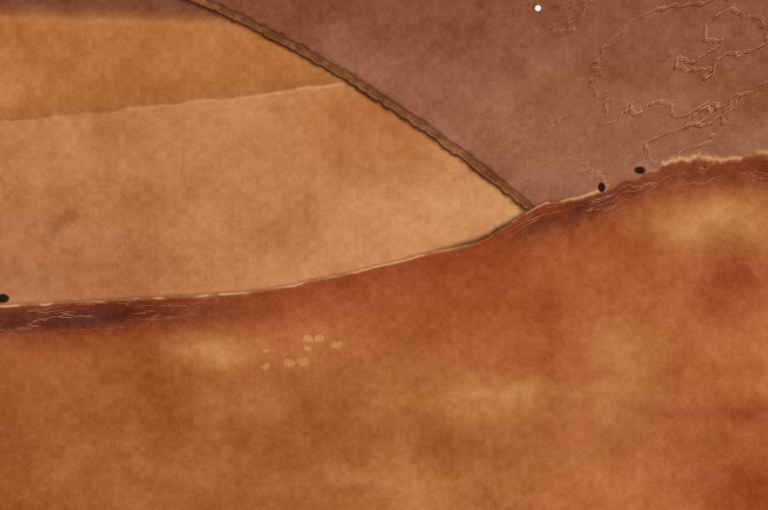
Give the GLSL for this texture, as a Shadertoy shader.

```glsl
#define TAN_HIDE vec3(0.75, 0.49, 0.30)
#define BROWN_HIDE vec3(0.57, 0.35, 0.25)
#define RUST_HIDE vec3(0.685, 0.395, 0.215)
#define DARK_STAIN vec3(0.34, 0.17, 0.13)
#define RED_STAIN vec3(0.54, 0.23, 0.12)
#define PALE_WEAR vec3(0.79, 0.56, 0.33)
#define FIBRE vec3(0.80, 0.59, 0.40)
#define SHADOW vec3(0.18, 0.09, 0.05)
#define ROPE_WIDTH 0.014
#define GRAIN 0.085
#define MOTTLE 0.10
#define SPOT_COUNT 9

float hash(vec2 p) {
    return fract(sin(dot(p, vec2(127.1, 311.7))) * 43758.545);
}

float noise(vec2 p) {
    vec2 i = floor(p), f = fract(p);
    f = f * f * (3.0 - 2.0 * f);
    return mix(mix(hash(i), hash(i + vec2(1, 0)), f.x),
               mix(hash(i + vec2(0, 1)), hash(i + vec2(1, 1)), f.x), f.y);
}

float fbm(vec2 p) {
    float sum = 0.0, amp = 0.5;
    for (int i = 0; i < 5; i++) {
        sum += amp * noise(p);
        p = mat2(1.6, 1.2, -1.2, 1.6) * p + 7.3;
        amp *= 0.5;
    }
    return sum;
}

// Thin lines where the noise crosses its middle value
float veins(vec2 p, float width) {
    return 1.0 - smoothstep(0.0, width, abs(fbm(p) - 0.48));
}

float blob(vec2 p, float x, float y, float rx, float ry) {
    vec2 q = (p - vec2(x, y)) / vec2(rx, ry);
    return exp(-dot(q, q));
}

float line(float d, float width) {
    return exp(-d * d / (width * width));
}

float frontEdge(float x) {
    return 0.40 + 0.055 * x + 0.085 * smoothstep(0.43, 1.1, x)
         + 0.06 * smoothstep(0.92, 1.09, x) + 0.07 * smoothstep(1.08, 1.36, x);
}

vec3 tanSheets(vec2 p, float cloud) {
    vec3 col = TAN_HIDE + 0.15 * (cloud - 0.5);
    col = mix(col, vec3(0.68, 0.43, 0.29), 0.8 * blob(p, 0.0, 0.43, 0.42, 0.17));
    col = mix(col, vec3(0.67, 0.38, 0.20), 0.6 * blob(p, 0.72, 0.75, 0.17, 0.10));
    col = mix(col, vec3(0.82, 0.59, 0.40), 0.7 * blob(p, 0.96, 0.59, 0.18, 0.08));
    vec2 q = p - vec2(0.118, 0.56) + 0.02 * (noise(p * 40.0) - 0.5);
    col = mix(col, vec3(0.55, 0.31, 0.19), 0.6 * blob(vec2(q.x - q.y, q.x + q.y), 0.0, 0.0, 0.018, 0.05));

    // Folded sheet behind, then the dim strip at the top
    float fold = p.y - 0.763 - 0.075 * p.x - 0.06 * p.x * p.x - 0.007 * (noise(p * 35.0) - 0.5);
    vec3 back = vec3(0.71, 0.44, 0.24) + 0.12 * (cloud - 0.5);
    back = mix(back, vec3(0.62, 0.36, 0.19), 0.5 * line(fold, 0.035));
    col = mix(col, back, smoothstep(-0.003, 0.004, fold));
    col = mix(col, FIBRE, line(fold + 0.003, 0.003) * smoothstep(0.1, 0.6, p.x) * noise(p * 25.0));
    float strip = p.y - 0.972 + 0.03 * p.x;
    col = mix(col, vec3(0.47, 0.27, 0.18), smoothstep(-0.02, 0.03, strip));
    return mix(col, FIBRE, 0.25 * line(strip + 0.008, 0.008));
}

vec3 brownSheet(vec2 p, float cloud) {
    vec3 col = BROWN_HIDE + 0.15 * (cloud - 0.5);
    col = mix(col, vec3(0.46, 0.25, 0.17), 0.6 * blob(p, 0.6, 1.03, 0.45, 0.12));
    col = mix(col, vec3(0.61, 0.39, 0.28), 0.6 * blob(p, 1.2, 0.77, 0.35, 0.13));
    float worn = smoothstep(0.9, 1.35, p.x) * smoothstep(0.25, 0.6, noise(p * 9.0));
    vec2 q = vec2(p.x + 0.6 * p.y, p.y - 0.5 * p.x) * vec2(8.0, 17.0);
    col += worn * (0.11 * veins(q, 0.016) - 0.10 * veins(q + 0.08, 0.016));
    return mix(col, vec3(0.95), smoothstep(0.008, 0.004, length(p - vec2(1.055, 0.984))));
}

vec3 rustSheet(vec2 p, float depth, float cloud) {
    float rough = fbm(p * vec2(14.0, 22.0));
    vec3 col = RUST_HIDE + vec3(0.22, 0.21, 0.16) * (cloud - 0.5);
    col = mix(col, vec3(0.60, 0.31, 0.16), 0.65 * blob(p, 0.0, 0.08, 0.25, 0.22));
    col = mix(col, vec3(0.63, 0.31, 0.17), 0.7 * blob(p, 1.1, 0.40, 0.25, 0.17));
    col = mix(col, RED_STAIN, 0.8 * exp(-depth * depth / 0.007));
    float wear = 1.1 * blob(p, 0.40, 0.31, 0.08, 0.03) + blob(p, 0.90, 0.23, 0.20, 0.05)
               + blob(p, 1.41, 0.56, 0.13, 0.05) + 0.4 * blob(p, 0.55, 0.10, 0.40, 0.09)
               + 0.5 * blob(p, 1.22, 0.30, 0.09, 0.12);
    col = mix(col, PALE_WEAR, clamp(wear * smoothstep(0.2, 0.75, 0.5 * (rough + cloud)), 0.0, 0.8));
    float burn = blob(p, 1.44, 0.45, 0.08, 0.08) + 0.8 * blob(p, 1.43, 0.19, 0.14, 0.02)
               + 0.5 * blob(p, 1.5, 0.05, 0.2, 0.1) + 0.5 * blob(p, 0.7, 0.04, 0.04, 0.015);
    col = mix(col, RED_STAIN, min(burn * (0.3 + rough), 0.8));

    // Dark scuffed bands with fine cracks
    float left = line(depth - 0.028, 0.03) * smoothstep(0.6, 0.15, p.x);
    float right = line(depth - 0.025, 0.035) * smoothstep(0.95, 1.08, p.x);
    col = mix(col, DARK_STAIN, clamp(left * (0.3 + 1.2 * rough) + right * rough, 0.0, 0.9));
    float cracks = veins(vec2(p.x * 9.0, depth * 80.0), 0.05);
    col = mix(col, vec3(0.70, 0.46, 0.34), 0.55 * cracks * (left + right));

    // Scattered pale drops
    for (int i = 0; i < SPOT_COUNT; i++) {
        float k = float(i);
        vec2 center = vec2(0.475 + 0.20 * hash(vec2(k, 1)), 0.275 + 0.065 * hash(vec2(k, 2)));
        float d = length((p - center) * vec2(0.8, 1.2)) + 0.005 * (noise(p * 130.0) - 0.5);
        float radius = 0.004 + 0.007 * hash(vec2(k, 3));
        col = mix(col, PALE_WEAR, 0.6 * smoothstep(radius + 0.002, radius - 0.002, d));
    }
    return col;
}

void mainImage(out vec4 fragColor, in vec2 fragCoord) {
    vec2 p = fragCoord / iResolution.y;
    float cloud = fbm(p * vec2(4.0, 6.0) + 3.0), fine = fbm(p * 75.0);
    vec3 col = tanSheets(p, cloud);

    // Diagonal sheet with a rough rolled rim
    float t = p.x - 0.373, slope = 0.42 + 0.612 * t;
    float diag = (p.y - 1.0 + 0.42 * t + 0.306 * t * t) / sqrt(1.0 + slope * slope);
    diag += 0.005 * (noise(p * 90.0) - 0.5);
    col = mix(col, SHADOW, 0.8 * line(diag + 0.001, 0.006));
    col = mix(col, brownSheet(p, cloud), smoothstep(-0.002, 0.002, diag));
    col = mix(col, SHADOW, 0.45 * line(diag - ROPE_WIDTH, 0.004));
    vec3 rope = mix(vec3(0.38, 0.21, 0.11), vec3(0.60, 0.37, 0.20), fine);
    col = mix(col, rope, line(diag - 0.5 * ROPE_WIDTH, 0.4 * ROPE_WIDTH));

    // Front sheet, torn more strongly to the right
    float torn = smoothstep(1.05, 1.25, p.x), ragged = fbm(p * vec2(45.0, 20.0)) - 0.5;
    float depth = frontEdge(p.x) - p.y + mix(0.005, 0.024, torn) * ragged;
    float corner = blob(p, 0.96, 0.54, 0.10, 0.08);
    col = mix(col, SHADOW, (0.35 + 0.4 * corner) * line(min(depth, 0.0), 0.004 + 0.005 * corner));
    col = mix(col, rustSheet(p, depth, cloud), smoothstep(-0.002, 0.002, depth));
    float rim = line(depth - 0.001, mix(0.003, 0.006, torn)) * (1.0 - 0.8 * corner);
    col = mix(col, FIBRE, rim * (0.35 + 0.6 * smoothstep(0.3, 0.6, noise(p * 45.0))));
    float holes = blob(p, 1.18, 0.633, 0.009, 0.012) + blob(p, 1.254, 0.666, 0.013, 0.009)
                + blob(p, 0.005, 0.415, 0.016, 0.010);
    col = mix(col, SHADOW, smoothstep(0.25, 0.7, holes + 0.6 * ragged));

    col += MOTTLE * (fbm(p * 15.0) - 0.5) + GRAIN * (fine - 0.5) + 0.4 * GRAIN * (noise(p * 240.0) - 0.5);
    fragColor = vec4(clamp(col, 0.0, 1.0), 1.0);
}
```
